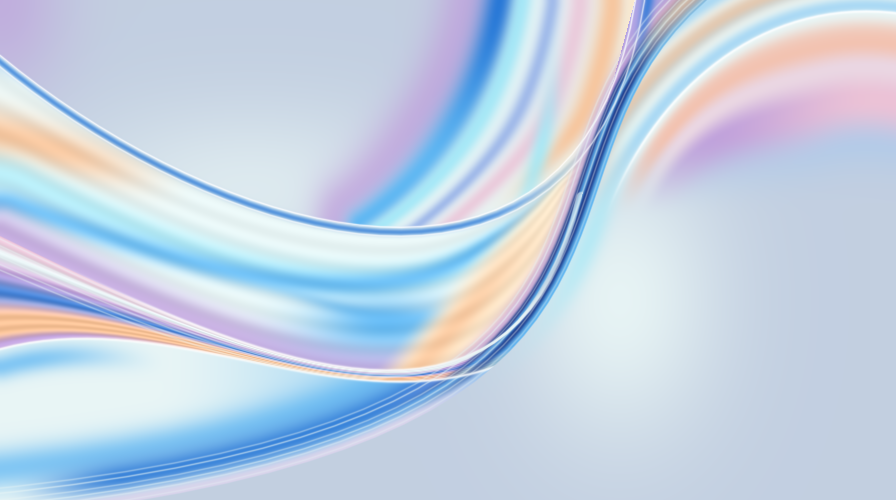
A Shadertoy shader for this background:

```glsl
const vec3 PEARL = vec3(.91, .96, .96);
const vec3 SKY = vec3(.38, .72, .95);
const vec3 AQUA = vec3(.62, .91, .97);
const vec3 COBALT = vec3(.16, .47, .84);
const vec3 NAVY = vec3(.08, .19, .52);
const vec3 LILAC = vec3(.75, .63, .86);
const vec3 PINK = vec3(.92, .76, .84);
const vec3 PEACH = vec3(.97, .76, .59);
const vec3 CREAM = vec3(.98, .91, .8);

float hash(float n) { return fract(sin(n * 127.1) * 43758.5); }

float band(float x, float centre, float width) {
    float k = (x - centre) / width;
    return exp(-k * k);
}

float glow(vec2 p, float x, float y, float w, float h) {
    return band(p.x, x, w) * band(p.y, y, h);
}

float fill(float d) { return smoothstep(-1., 1., d * iResolution.y); }

void lay(inout vec3 c, vec3 tint, float amount) {
    c = mix(c, tint, clamp(amount, 0., 1.));
}

// Signed distance to a cubic Bezier, positive on the left of its travel
float curve(vec2 p, vec2 a, vec2 b, vec2 c, vec2 d) {
    float nearest = 1e5, side = 1.;
    vec2 from = a;
    for (int i = 1; i <= 36; i++) {
        float t = float(i) / 36., s = 1. - t;
        vec2 to = s * s * s * a + 3. * s * t * (s * b + t * c) + t * t * t * d;
        vec2 e = to - from, q = p - from;
        vec2 r = q - e * clamp(dot(q, e) / dot(e, e), 0., 1.);
        if (dot(r, r) < nearest) {
            nearest = dot(r, r);
            side = e.x * q.y - e.y * q.x;
        }
        from = to;
    }
    return sqrt(nearest) * (side < 0. ? -1. : 1.);
}

vec3 backdrop(vec2 p) {
    vec3 c = vec3(.76, .81, .88);
    lay(c, PEARL, .95 * glow(p, 1.24, .4, .2, .28));
    lay(c, PEARL, .7 * glow(p, .5, .62, .38, .17));
    lay(c, LILAC, .7 * glow(p, 0., 1., .13, .2));
    return c;
}

// Hanging sheet, coloured by distance from its blue crease
void hangingSheet(inout vec3 c, vec2 p, float d) {
    d /= mix(.7, 1., smoothstep(.5, .8, p.y));
    lay(c, LILAC, .75 * band(d, -.085, .06));
    lay(c, PEARL, smoothstep(-.03, .03, d));
    lay(c, mix(SKY, COBALT, smoothstep(.65, 1., p.y)), band(d, -.02, .034));
    lay(c, AQUA, .8 * band(d, .025, .02));
    lay(c, mix(SKY, LILAC, .5), .8 * band(d, .085, .018));
    lay(c, PINK, .8 * band(d, .14, .025));
    lay(c, PEACH, .9 * band(d, .205, .03) * smoothstep(.55, .75, p.y));
    lay(c, CREAM, smoothstep(.22, .25, d));
    float sweep = p.x - 1.11 + .55 * pow(abs(.93 - p.y), 2.);
    lay(c, AQUA, .8 * band(sweep, 0., .02) * band(p.y, .7, .15));
}

// Arch at the right, fading downwards
void arch(inout vec3 c, vec2 p, float d) {
    float s = -d / mix(.5, 1., smoothstep(1.3, 1.65, p.x));
    vec3 tint = mix(mix(PEACH, PINK, .4), PEARL, band(s, 0., .03));
    lay(tint, mix(PINK, PEARL, .4), smoothstep(.06, .11, s));
    lay(tint, mix(PINK, LILAC, smoothstep(1.75, 1.4, p.x)), smoothstep(.11, .17, s));
    lay(tint, vec3(.68, .79, .92), smoothstep(.18, .28, s));
    float high = smoothstep(.56, .74, p.y);
    lay(c, tint, smoothstep(.42, .2, s) * high);
    vec3 above = mix(PEARL, SKY, .25 + .2 * sin(d * 130.));
    lay(above, PEACH, .7 * band(d, .065, .02));
    lay(c, above, fill(d) * high);
}

// Wide ribbon, w runs from upper rim to lower fold
vec3 wideRibbon(vec2 p, float w) {
    vec3 c = PEARL;
    lay(c, PEACH, .9 * band(w, .38 - .8 * p.x, .13) * smoothstep(.4, .1, p.x));
    lay(c, AQUA, .65 * band(w, .6 - .3 * p.x, .11));
    lay(c, SKY, .85 * band(w, .77 - .5 * p.x, .075));
    lay(c, SKY, .6 * band(w, .6 + .05 * sin(p.x * 9.), .05) * band(p.x, .75, .2));
    lay(c, LILAC, .85 * smoothstep(.72, .98, w));
    lay(c, SKY, .95 * glow(p, .77, .35, .15, .055));
    float side = .76 * p.x - .65 * p.y - .465;
    lay(c, CREAM, smoothstep(-.07, -.01, side));
    lay(c, PEACH, .8 * band(side, 0., .027) * smoothstep(.6, .35, p.y));
    lay(c, mix(PINK, CREAM, .5), smoothstep(.03, .08, side));
    return c + .02 * sin(w * 45. + 5. * p.x);
}

void mainImage(out vec4 fragColor, in vec2 fragCoord) {
    vec2 p = fragCoord / iResolution.y;
    float rim = curve(p, vec2(0, .888), vec2(.442, .523), vec2(1.163, .302), vec2(1.272, 1));
    float fold = curve(p, vec2(0, .528), vec2(.465, .302), vec2(1.023, .023), vec2(1.163, .605));
    float lobe = curve(p, vec2(0, .302), vec2(.349, .395), vec2(.698, .14), vec2(1.023, .279));
    float stem = curve(p, vec2(-.093, -.047), vec2(1.488, .093), vec2(.995, .64), vec2(1.414, 1));
    float crest = curve(p, vec2(1.209, .558), vec2(1.291, .791), vec2(1.512, 1.03), vec2(1.837, .967));
    float crease = curve(p, vec2(1.02, 1), vec2(.99, .814), vec2(.89, .651), vec2(.73, .547));
    vec3 c = backdrop(p), outside = c;
    hangingSheet(c, p, crease);
    arch(outside, p, crest);
    lay(outside, AQUA, .6 * band(stem, -.02, .025) * band(p.y, .52, .17));

    // Ribbon and tapering streaks
    lay(c, wideRibbon(p, rim / min(rim - fold, -.001)), fill(-rim));
    float w = fold / min(fold - lobe, -.001);
    vec3 streaks = mix(PINK, PEARL, band(w, .16, .08));
    lay(streaks, LILAC, band(w, .32, .09));
    lay(streaks, COBALT, .85 * band(w, .47, .1));
    lay(streaks, PEACH, smoothstep(.56, .7, w));
    lay(streaks, LILAC, smoothstep(.84, .96, w) * smoothstep(.5, .1, p.x));
    lay(c, streaks + .04 * sin(w * 60.), fill(-fold));

    // Lower lobe
    vec3 low = mix(PEARL, SKY, .4 * smoothstep(.3, .75, p.x));
    lay(low, SKY, .75 * band(lobe, -.035, .025) * smoothstep(.35, .05, p.x));
    lay(low, SKY, .75 * band(stem, .1, .04));
    lay(low, COBALT, .9 * band(stem, .052, .032) * smoothstep(0., .25, p.x));
    lay(low, mix(LILAC, PEARL, .6), smoothstep(.028, .005, stem));
    lay(c, low, fill(-lobe));

    // Glassy stem
    float rise = smoothstep(.15, .35, p.y), top = smoothstep(.82, 1., p.y);
    lay(c, LILAC, .65 * rise * band(stem, .047, .014));
    lay(c, SKY, rise * smoothstep(.042, .03, stem));
    lay(c, NAVY, rise * (1. - .6 * top) * (band(stem, .018, .008) + band(stem, .037, .005)));
    lay(c, PEACH, .75 * top * band(stem, .025, .022));
    lay(c, COBALT, .8 * top * band(rim, -.025, .012));
    c = mix(outside, c, fill(stem));

    // Rims and hairlines
    lay(c, COBALT, .75 * band(rim, -.009, .007) * smoothstep(1.2, .95, p.x));
    lay(c, vec3(1), .75 * band(rim, .001, .002) + .6 * band(rim, -.017, .002));
    float seam = band(fold, 0., .003) * smoothstep(.5, .35, p.y);
    lay(c, vec3(1), .8 * max(seam, band(lobe, 0., .003)) * fill(stem));
    lay(c, vec3(1), .8 * band(crest, 0., .003) * fill(-stem) * smoothstep(.56, .74, p.y));
    for (float n = 0.; n < 6.; n++) {
        float offset = .004 + .011 * n + .005 * hash(n + 3.);
        lay(c, PEARL, (.3 + .4 * hash(n)) * band(stem, offset, .002));
        lay(c, PEARL, .4 * band(fold, -offset * (1. - p.x), .002) * fill(stem));
    }
    fragColor = vec4(c, 1);
}
```
